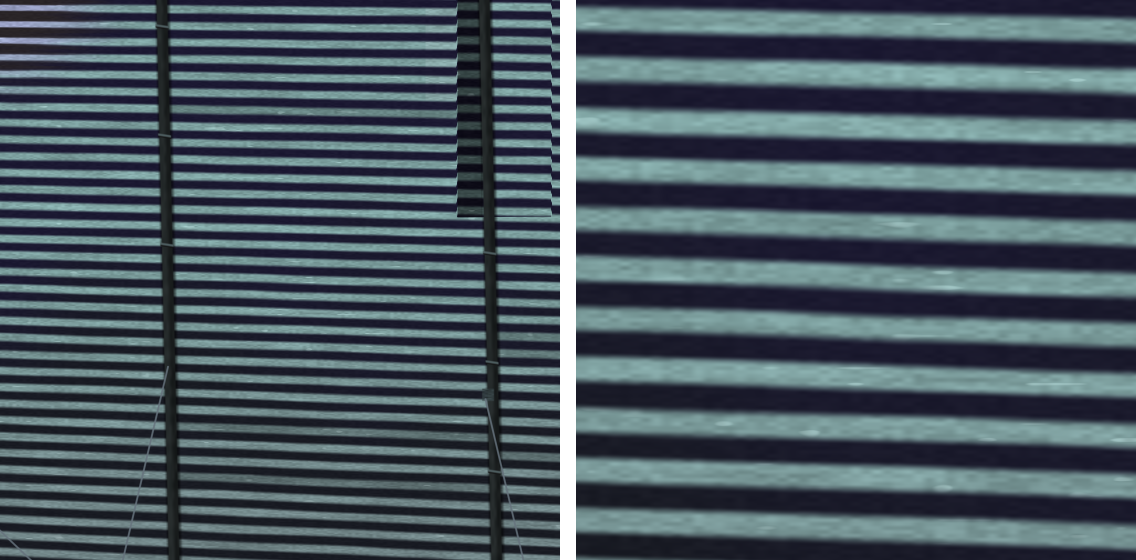
Left: the whole. Right: its middle third, enlarged.
Write a Shadertoy shader that draws this texture.

```glsl
// Corrugated metal cladding: about 33 slightly tilted ribs, pale teal crests over navy
// troughs, crossed by two leaning dark posts with clamps and thin stay wires.
// Ribs are a shaped cosine; wear comes from hashed rows and stretched value noise.

float hash(vec2 p) {
    return fract(sin(dot(p, vec2(127.1, 311.7))) * 43758.5453);
}

float noise(vec2 p) {
    vec2 i = floor(p), f = fract(p);
    f = f * f * (3.0 - 2.0 * f);
    return mix(mix(hash(i), hash(i + vec2(1, 0)), f.x),
               mix(hash(i + vec2(0, 1)), hash(i + vec2(1, 1)), f.x), f.y);
}

float segment(vec2 p, vec2 a, vec2 b) {
    vec2 ab = b - a;
    return length(p - a - ab * clamp(dot(p - a, ab) / dot(ab, ab), 0.0, 1.0));
}

// Soft-edged box: 1 inside the corners lo..hi
float box(vec2 p, vec2 lo, vec2 hi, float soft) {
    vec2 m = smoothstep(lo - soft, lo + soft, p) * (1.0 - smoothstep(hi - soft, hi + soft, p));
    return m.x * m.y;
}

// Horizontal offset from the axis of a leaning post
float postOffset(vec2 p, float i) {
    return p.x - 0.289 - 0.576 * i - 0.022 * p.y;
}

void mainImage(out vec4 fragColor, in vec2 fragCoord) {
    vec2 p = fragCoord / iResolution.xy;
    p.y = 1.0 - p.y; // measure downwards from the top edge
    float px = 1.0 / min(iResolution.x, iResolution.y);
    float bay = step(0.0, postOffset(p, 0.0)) + step(0.0, postOffset(p, 1.0));

    // Rib phase: the tilt grows downwards, and a lapped sheet breaks the rows at upper right
    float lap = box(p, vec2(0.816, -0.1), vec2(0.985, 0.388), px);
    float tilt = 0.010 + 0.035 * p.y;
    float wobble = 0.0016 * (noise(p * vec2(5.0, 22.0)) - 0.5);
    float rib = (p.y - 0.344 - tilt * (p.x - 0.333) + wobble) / 0.0298 + 0.35 * lap;
    float row = floor(rib + 0.5);
    float across = rib - row;

    // Wear: long streaks along the ribs, fine grain and a few dull rows
    float streak = noise(vec2(p.x * 14.0 + row * 7.3, rib * 5.0));
    float fine = noise(p * vec2(160.0, 420.0));
    float dull = hash(vec2(row, bay + 3.0));
    float tone = 0.87 + 0.15 * streak + 0.12 * (fine - 0.5) + 0.06 * (dull - 0.5);
    tone *= 1.0 - 0.22 * step(0.93, dull);
    tone *= 1.0 - 0.10 * smoothstep(0.45, 1.0, p.y);

    // Crests and troughs
    float wave = cos(6.2832 * across) + 0.16 * (streak - 0.5) + 0.10 * sin(6.2832 * across);
    float crest = smoothstep(-0.58, 0.72, wave);
    vec3 trough = mix(vec3(0.105, 0.095, 0.195), vec3(0.095, 0.105, 0.135),
                      smoothstep(0.3, 0.8, p.y + 0.25 * (noise(p * 6.0) - 0.5)));
    vec3 metal = mix(vec3(0.52, 0.67, 0.665), vec3(0.52, 0.615, 0.625), smoothstep(0.4, 1.0, p.y));
    metal = mix(metal, vec3(0.60, 0.73, 0.73), 0.7 * box(p, vec2(0.76, -0.1), vec2(0.816, 0.18), px));

    // Lavender glare over browner troughs in the top left corner
    float glare = 1.0 - smoothstep(0.06, 0.20, length(p * vec2(0.85, 1.0)) + 0.05 * (streak - 0.5));
    metal = mix(metal, vec3(0.64, 0.67, 0.82), glare);
    trough = mix(trough, vec3(0.16, 0.14, 0.15), glare);
    crest *= mix(1.0, smoothstep(0.0, 0.8, wave), glare);
    vec3 color = mix(trough, metal * tone, crest);

    // Shaded strip at the lap edge, then sparse pale scuffs on the crests
    color *= 1.0 - 0.55 * box(p, vec2(0.817, -0.1), vec2(0.862, 0.388), px);
    float scuff = smoothstep(0.87, 0.97, noise(p * vec2(38.0, 210.0) + 9.0));
    color += 0.10 * scuff * crest;
    color += 0.025 * (fine - 0.5);

    // Posts with a contact shadow, a lit left face and clamps
    for (int k = 0; k < 2; k++) {
        float i = float(k);
        float x = postOffset(p, i);
        color *= 1.0 - 0.55 * (1.0 - smoothstep(0.009, 0.016, abs(x - 0.001)));
        float face = mix(0.155, 0.10, smoothstep(-0.004, 0.005, x));
        vec3 steel = face * vec3(0.92, 1.06, 1.07) + 0.04 * (noise(p * vec2(200.0, 60.0)) - 0.5);
        color = mix(color, steel, 1.0 - smoothstep(0.0095 - px, 0.0095 + px, abs(x)));
        for (int j = 0; j < 3; j++) {
            float y = p.y - mix(0.048, 0.453, i) - 0.195 * float(j) - 0.15 * x;
            float clampBar = box(vec2(x, y), vec2(-0.012, -0.003), vec2(0.011, 0.003), px);
            color = mix(color, mix(vec3(0.30, 0.36, 0.37), vec3(0.07), smoothstep(-0.001, 0.003, y)), clampBar);
        }
    }

    // Wire anchor plate and stay wires
    float plate = box(p, vec2(0.861, 0.694), vec2(0.882, 0.716), px);
    color = mix(color, vec3(0.21, 0.26, 0.27) * (0.7 + 0.6 * fine), 0.8 * plate);
    float wire = segment(p, vec2(0.300, 0.655), vec2(0.217, 1.01));
    wire = min(wire, segment(p, vec2(0.867, 0.713), vec2(0.937, 1.01)));
    wire = min(wire, segment(p, vec2(-0.01, 0.938), vec2(0.060, 1.005)));
    color = mix(color, vec3(0.40, 0.45, 0.49), 0.85 * (1.0 - smoothstep(0.0012 - px * 0.5, 0.0012 + px, wire)));

    fragColor = vec4(clamp(color, 0.0, 1.0), 1.0);
}
```
